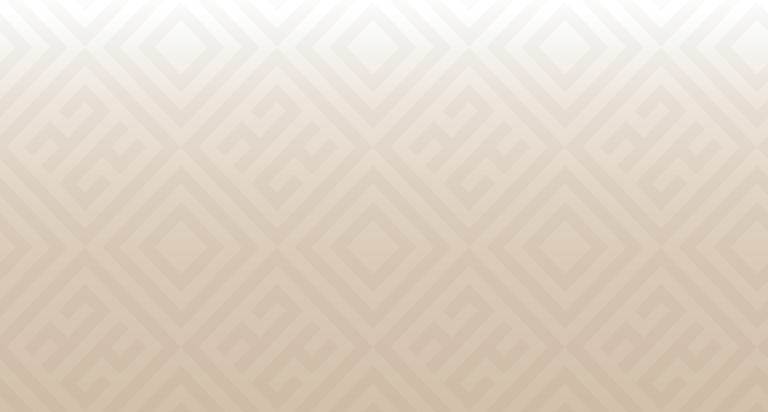
A Shadertoy shader for this pattern:

```glsl
// Tone-on-tone lattice of diamonds over a white-to-sand vertical gradient.
// Diagonal axes turn the diamonds into squares of 11 x 11 cells, which hold
// nested rings and Greek keys in checkerboard order.

// Concentric rings around a solid 3 x 3 heart; 1 is light, 0 is dark.
float nestedRings(vec2 cell) {
    float ring = max(abs(cell.x), abs(cell.y));
    return ring < 1.5 ? 1.0 : mod(ring, 2.0);
}

// Four hooked keys, two on each side of a straight divider.
float greekKeys(vec2 cell) {
    float ring = max(abs(cell.x), abs(cell.y));
    if (ring > 4.5) return 0.0;
    if (ring > 3.5 || abs(cell.y) < 0.5) return 1.0;
    if (cell.y < 0.0) cell = -cell;               // half-turn symmetry
    float along = mod(cell.x + 4.0, 4.0);
    bool wall = along < 0.5 && cell.y > 1.5;
    bool hook = abs(cell.y - 2.0) < 0.5 && along < 2.5;
    return wall || hook ? 1.0 : 0.0;
}

// Picks the cell and motif under a point of the unit canvas.
float lattice(vec2 uv) {
    vec2 q = (uv - vec2(0.4857, 0.4)) / vec2(0.125, 0.2427);
    vec2 diagonal = 0.5 * vec2(q.x + q.y, q.y - q.x) + 0.5;
    vec2 tile = floor(diagonal);
    vec2 cell = floor(fract(diagonal) * 11.0) - 5.0;
    return mod(tile.x + tile.y, 2.0) < 0.5 ? nestedRings(cell) : greekKeys(cell);
}

// Background, from white at the top (0) to sand at the bottom (1).
vec3 sandGradient(float t) {
    vec3 color = mix(vec3(1.0), vec3(0.96, 0.957, 0.945), clamp(t / 0.09, 0.0, 1.0));
    color = mix(color, vec3(0.92, 0.885, 0.845), clamp((t - 0.09) / 0.16, 0.0, 1.0));
    color = mix(color, vec3(0.87, 0.82, 0.76), clamp((t - 0.25) / 0.22, 0.0, 1.0));
    color = mix(color, vec3(0.845, 0.78, 0.705), clamp((t - 0.47) / 0.18, 0.0, 1.0));
    return mix(color, vec3(0.815, 0.745, 0.66), clamp((t - 0.65) / 0.35, 0.0, 1.0));
}

void mainImage(out vec4 fragColor, in vec2 fragCoord) {
    // Average 4 x 4 samples per pixel for smooth diagonal edges.
    float light = 0.0;
    for (int y = 0; y < 4; y++) {
        for (int x = 0; x < 4; x++) {
            vec2 offset = (vec2(x, y) + 0.5) / 4.0 - 0.5;
            light += lattice((fragCoord + offset) / iResolution.xy) / 16.0;
        }
    }

    vec3 color = sandGradient(1.0 - fragCoord.y / iResolution.y);
    color *= 1.0 + (light - 0.5) * vec3(0.024, 0.027, 0.031);
    fragColor = vec4(clamp(color, 0.0, 1.0), 1.0);
}
```
